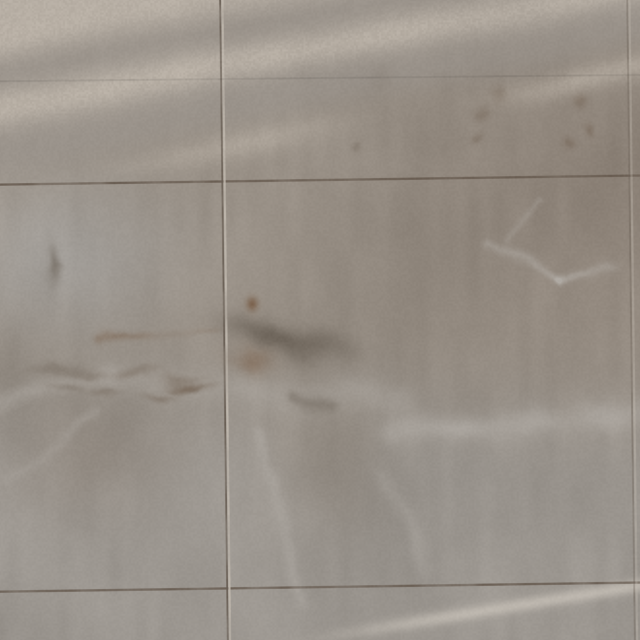
Reproduce this texture procedurally as a Shadertoy shader.

```glsl
// Weathered stone tiles with thin joints, under slanting bars of soft light.
// Noise clouds tint the slab, warped segments make pale veins, and gaussian
// blots make stains; the joints come from a slightly skewed repeating grid.

float hash(vec2 p) {
    vec3 q = fract(vec3(p.xyx) * 0.1031);
    q += dot(q, q.yzx + 33.33);
    return fract((q.x + q.y) * q.z);
}

float noise(vec2 p) {
    vec2 i = floor(p), f = fract(p);
    f = f * f * (3.0 - 2.0 * f);
    return mix(mix(hash(i), hash(i + vec2(1, 0)), f.x),
               mix(hash(i + vec2(0, 1)), hash(i + vec2(1, 1)), f.x), f.y);
}

float fbm(vec2 p) {
    float sum = 0.0, amp = 0.5;
    for (int i = 0; i < 5; i++) {
        sum += amp * noise(p);
        p = mat2(1.6, 1.2, -1.2, 1.6) * p + 7.3;
        amp *= 0.5;
    }
    return sum;
}

float bell(float d, float w) { return exp(-d * d / (w * w)); }

float blot(vec2 p, vec2 center, vec2 radius) {
    vec2 q = (p - center) / radius;
    return exp(-dot(q, q));
}

float vein(vec2 p, vec2 a, vec2 b, float w) {
    vec2 pa = p - a, ba = b - a;
    return bell(length(pa - ba * clamp(dot(pa, ba) / dot(ba, ba), 0.0, 1.0)), w);
}

float line(float d, float halfWidth) {
    float soft = 0.8 / iResolution.y;
    return 1.0 - smoothstep(halfWidth - soft, halfWidth + soft, abs(d));
}

void mainImage(out vec4 fragColor, in vec2 fragCoord) {
    vec2 p = fragCoord / iResolution.xy;
    vec2 w = p + 0.045 * (vec2(fbm(p * 11.0), fbm(p * 11.0 + 40.0)) - 0.48);
    float cloud = fbm(p * 5.0 + 3.0) - 0.48;

    // Slab: warm upper right, cool left and lower parts
    vec3 col = mix(vec3(0.60, 0.58, 0.555), vec3(0.593, 0.56, 0.522),
                   smoothstep(0.25, 0.5, w.y));
    col = mix(col, vec3(0.535, 0.493, 0.452), 0.85 * blot(w, vec2(1.0, 0.68), vec2(0.38, 0.27)));
    col = mix(col, vec3(0.625, 0.612, 0.595), 0.8 * blot(w, vec2(0.1, 0.59), vec2(0.17, 0.12)));
    col = mix(col, vec3(0.55, 0.515, 0.475), 0.55 * blot(w, vec2(0.51, 0.29), vec2(0.1, 0.12)));
    col = mix(col, vec3(0.56, 0.52, 0.48), 0.5 * blot(w, vec2(0.14, 0.29), vec2(0.13, 0.09)));
    col += 0.09 * cloud + 0.025 * (noise(p * vec2(50.0, 9.0)) - 0.5);

    // Pale veins
    float pale = 0.55 * vein(w, vec2(0.62, 0.32), vec2(1.0, 0.36), 0.022);
    pale += 0.35 * vein(w, vec2(0.0, 0.37), vec2(0.17, 0.42), 0.014);
    pale += 0.35 * vein(w, vec2(0.17, 0.41), vec2(0.62, 0.37), 0.025);
    pale += 0.5 * vein(w, vec2(0.76, 0.615), vec2(0.88, 0.56), 0.008);
    pale += 0.5 * vein(w, vec2(0.88, 0.56), vec2(0.96, 0.58), 0.009);
    pale += 0.25 * vein(w, vec2(0.79, 0.62), vec2(0.85, 0.69), 0.006);
    pale += 0.4 * vein(w, vec2(0.41, 0.32), vec2(0.47, 0.06), 0.011);
    pale += 0.3 * vein(w, vec2(0.6, 0.25), vec2(0.67, 0.12), 0.013);
    pale += 0.25 * vein(w, vec2(0.02, 0.26), vec2(0.15, 0.36), 0.008);
    col = mix(col, vec3(0.69, 0.67, 0.645), min(pale, 0.8) * (0.6 + 0.8 * noise(p * 18.0)));

    // Main stain, its rusty rim and the spots beside it
    vec2 t = vec2(w.x, w.y + 0.18 * (w.x - 0.43));
    float dark = 0.85 * blot(t, vec2(0.43, 0.479), vec2(0.075, 0.022));
    dark += 0.35 * blot(t, vec2(0.51, 0.463), vec2(0.05, 0.02));
    dark += 0.55 * blot(w, vec2(0.085, 0.578), vec2(0.008, 0.027));
    dark += 0.4 * vein(w, vec2(0.47, 0.383), vec2(0.51, 0.36), 0.01);
    float rust = 0.45 * blot(w, vec2(0.39, 0.442), vec2(0.035, 0.018));
    rust += 0.8 * blot(p, vec2(0.394, 0.525), vec2(0.009, 0.011));
    rust += 0.45 * vein(w, vec2(0.15, 0.472), vec2(0.35, 0.475), 0.009) * smoothstep(0.3, 0.6, noise(p * 24.0));

    // Small flecks: half along the sagging middle band, half in the upper right
    for (int i = 0; i < 18; i++) {
        vec2 r = vec2(hash(vec2(i, 3)), hash(vec2(i, 17)));
        vec2 c = i < 9 ? vec2(0.38 * r.x, 0.375 + 0.05 * r.y)
                       : vec2(0.45 + 0.5 * r.x, 0.74 + 0.15 * r.y);
        vec2 size = i < 9 ? vec2(0.03, 0.007) : vec2(0.011, 0.012);
        float fleck = blot(w, c, size * (0.6 + 0.6 * r.y));
        dark += 0.28 * fleck;
        rust += 0.2 * r.x * fleck;
    }
    col = mix(col, vec3(0.41, 0.375, 0.335), min(dark, 0.85));
    col = mix(col, vec3(0.46, 0.35, 0.26), min(rust, 0.8));

    // Slanting light bars, with a narrow one across the bottom corner
    float s = p.y - 0.2 * p.x + 0.015 * (noise(p * 6.0) - 0.5);
    float light = 0.8 * smoothstep(0.88, 0.945, s) + 0.9 * bell(s - 0.827, 0.032);
    light += bell(s - 0.695, 0.02) * (0.5 * bell(p.x - 0.37, 0.15) + 0.6 * smoothstep(0.7, 0.9, p.x));
    col = mix(col, vec3(0.605, 0.58, 0.553), 0.6 * smoothstep(0.7, 0.76, s));
    col = mix(col, vec3(0.765, 0.73, 0.685), min(light, 0.95) * (0.8 + 0.6 * cloud));
    float streak = bell(p.y - 0.085 - 0.163 * (p.x - 1.0), 0.011) * smoothstep(0.4, 0.75, p.x);
    col = mix(col, vec3(0.77, 0.745, 0.71), 0.8 * streak);

    // Joints: dark horizontals; verticals pair a dark groove with a lit edge
    vec2 g = vec2(p.x - 0.358 + 0.012 * p.y, p.y - 0.0755 - 0.0143 * p.x) / 0.636;
    vec2 d = (fract(g + 0.5) - 0.5) * 0.636;
    float wear = 0.65 + 0.5 * noise(p * 45.0);
    float strength = g.x > 0.5 ? 0.4 : 0.85;
    col = mix(col, vec3(0.38, 0.33, 0.285), 0.75 * wear * line(d.y, 0.0018));
    col = mix(col, vec3(0.41, 0.37, 0.33), strength * wear * line(d.x + 0.002, 0.0015));
    col = mix(col, vec3(0.75, 0.72, 0.68), strength * wear * line(d.x - 0.0015, 0.0017));
    col *= 1.0 - 0.08 * wear * line(p.y - 0.873 - 0.01 * p.x, 0.0015);

    // Fine grain, coarser where the light rakes across
    col += (0.02 + 0.025 * light) * (noise(p * 330.0) - 0.5);
    fragColor = vec4(col, 1.0);
}
```
